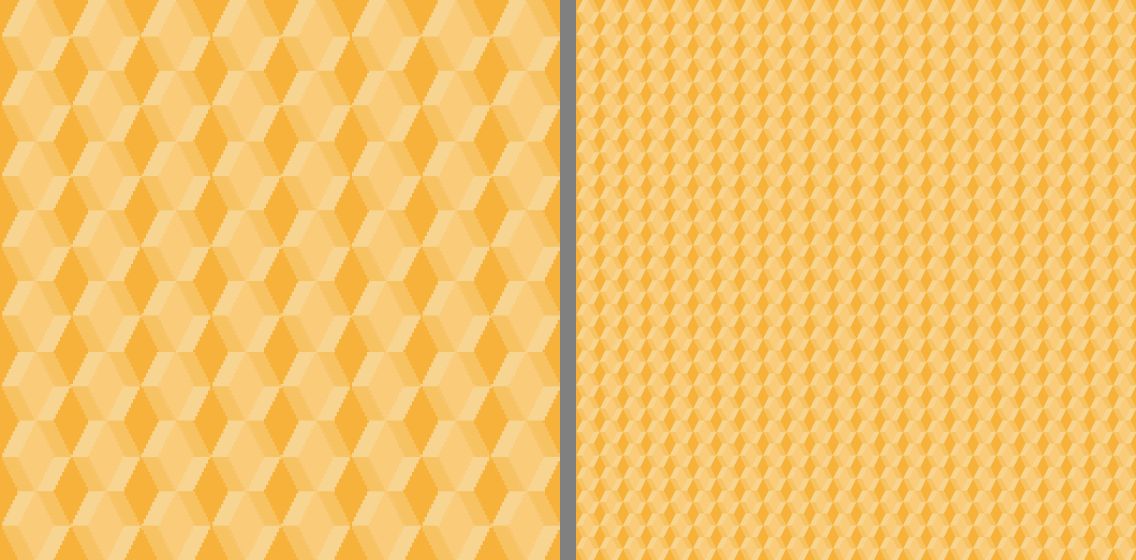
Left: one tile. Right: repeated 3 by 3.
Write a WebGL 2 fragment shader that draws this pattern.

```glsl
#version 300 es
precision highp float;
// Stair-stepped honeycomb of pale and amber diamonds joined by two-tone slanted bands.

uniform vec2 u_resolution;
out vec4 outColor;

const float REPEATS = 8.0;        // tiles across and down
const float CELLS = 261.0;        // mosaic cells across the canvas
const float LIGHT_EDGE = 0.51;    // diamond limits in the slanted metric
const float SEAM_EDGE = 0.58;
const float DARK_EDGE = 1.0;
const int SAMPLES = 4;            // subsamples per axis for smooth edges

const vec3 LIGHT = vec3(0.98, 0.80, 0.48);
const vec3 AMBER = vec3(0.97, 0.70, 0.23);
const vec3 PALE_BAND = vec3(0.97, 0.83, 0.56);
const vec3 DEEP_BAND = vec3(0.97, 0.76, 0.38);
const vec3 SEAM = vec3(0.97, 0.77, 0.42);

// Colour at a canvas position from 0 to 1, measured from the upper left.
vec3 honeycomb(vec2 pos) {
    // Snap to mosaic cells, then centre the tile on its light diamond.
    vec2 snapped = floor(pos * CELLS) / CELLS;
    vec2 tile = fract(snapped * REPEATS) - 0.5;

    // Diamond metric: light near the centre, amber at the corners.
    vec2 a = abs(tile);
    float slant = 2.0 * a.x + a.y;
    if (slant < LIGHT_EDGE) return LIGHT;
    if (slant >= DARK_EDGE) return AMBER;

    // Bands alternate by quadrant; the deeper one has a soft inner seam.
    if (tile.x * tile.y > 0.0) return PALE_BAND;
    return slant < SEAM_EDGE ? SEAM : DEEP_BAND;
}

void main() {
    // Average a grid of subsamples across the pixel.
    vec3 sum = vec3(0.0);
    for (int j = 0; j < SAMPLES; j++) {
        for (int i = 0; i < SAMPLES; i++) {
            vec2 offset = (vec2(i, j) + 0.5) / float(SAMPLES) - 0.5;
            vec2 uv = (gl_FragCoord.xy + offset) / u_resolution;
            sum += honeycomb(vec2(uv.x, 1.0 - uv.y));
        }
    }
    outColor = vec4(sum / float(SAMPLES * SAMPLES), 1.0);
}
```
